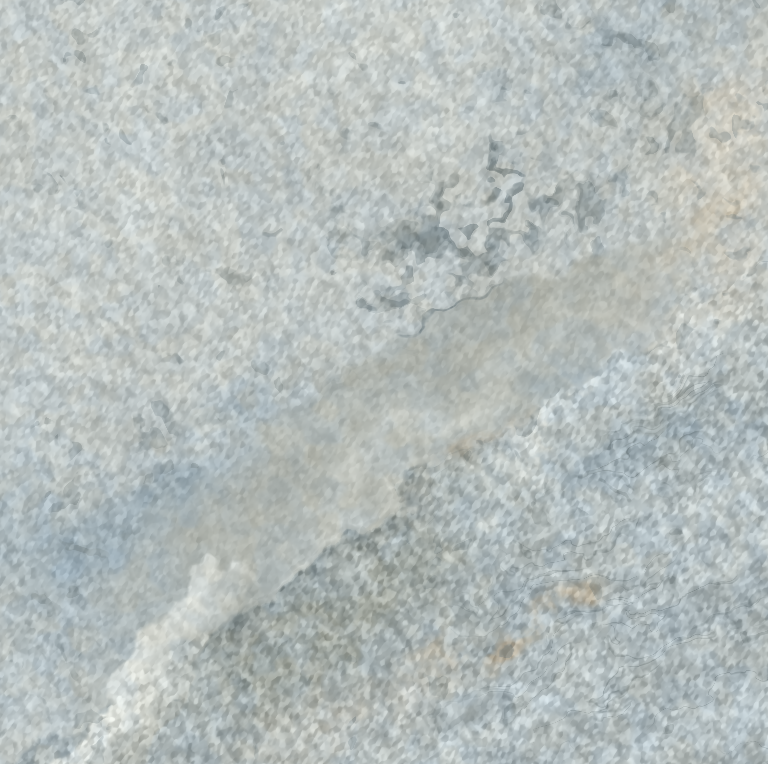
A Shadertoy shader for this texture:

```glsl
const vec3 PALE_STONE = vec3(0.750, 0.776, 0.768);
const vec3 SLAB_GREY = vec3(0.695, 0.717, 0.698);
const vec3 COARSE_BLUE = vec3(0.705, 0.745, 0.752);
const vec3 SLATE_BLUE = vec3(0.600, 0.668, 0.705);
const vec3 OLIVE_GREY = vec3(0.605, 0.632, 0.608);
const vec3 CHALK = vec3(0.830, 0.850, 0.835);
const vec3 CREAM = vec3(0.805, 0.795, 0.750);
const vec3 OCHRE = vec3(0.740, 0.690, 0.600);
const vec3 SHADOW = vec3(0.480, 0.525, 0.530);
const float SLAB_ANGLE = 0.60;
const float VEIN_ANGLE = 0.46;
const float GRAIN_SCALE = 185.0;
const float WARP = 0.050;

float hash(vec2 p) {
    vec3 q = fract(p.xyx * vec3(0.1031, 0.1030, 0.0973));
    q += dot(q, q.yzx + 33.33);
    return fract((q.x + q.y) * q.z);
}

// Soft cellular noise, centred on zero
float cells(vec2 p) {
    vec2 base = floor(p), f = p - base;
    float sum = 0.0, weight = 0.0;
    for (int y = -1; y <= 1; y++)
    for (int x = -1; x <= 1; x++) {
        vec2 o = vec2(x, y), id = base + o;
        vec2 d = o + vec2(hash(id), hash(id + 57.0)) - f;
        float w = exp(-6.0 * dot(d, d));
        sum += w * hash(id + 113.0);
        weight += w;
    }
    return sum / weight - 0.5;
}

vec2 turn(vec2 p, float a) {
    float c = cos(a), s = sin(a);
    return vec2(c * p.x + s * p.y, c * p.y - s * p.x);
}

float layers(vec2 p) {
    float sum = 0.0, amp = 1.0;
    for (int i = 0; i < 4; i++) {
        sum += amp * cells(p);
        p = turn(p, 0.35) * 2.03 + 17.3;
        amp *= 0.55;
    }
    return sum;
}

// Soft rotated ellipse
float spot(vec2 p, vec2 centre, vec2 radii, float angle) {
    vec2 d = turn(p - centre, angle) / radii;
    return exp(-dot(d, d));
}

float segment(vec2 p, vec2 a, vec2 b) {
    vec2 d = b - a;
    return length(p - a - d * clamp(dot(p - a, d) / dot(d, d), 0.0, 1.0));
}

void mainImage(out vec4 fragColor, in vec2 fragCoord) {
    vec2 p = fragCoord / iResolution.y;

    // Noise fields
    float cloud = layers(p * 5.0 + 3.0);
    float mottle = layers(p * 19.0 + 71.0);
    vec2 w = p + WARP * vec2(layers(p * 9.0), layers(p * 9.0 + 40.0));
    float streak = layers(turn(w, SLAB_ANGLE) * vec2(4.0, 20.0));
    float vein = layers(turn(w, VEIN_ANGLE) * vec2(3.0, 19.0) + 25.0);

    // Ledges bounding the smooth slab
    float upper = w.y - (0.175 + 0.88 * w.x - 0.29 * w.x * w.x);
    float lower = w.y - (0.70 * w.x - 0.02) + 0.015 * mottle;
    float slabEnds = smoothstep(0.06, 0.25, p.x) * (1.0 - smoothstep(0.82, 0.96, p.x));
    float slab = smoothstep(-0.010, 0.010, -upper) * smoothstep(-0.006, 0.006, lower) * slabEnds;
    float below = 1.0 - smoothstep(-0.006, 0.006, lower);

    // Base rock
    vec3 col = PALE_STONE + 0.05 * cloud;
    col = mix(col, COARSE_BLUE + 0.09 * vein, below);
    col = mix(col, SLAB_GREY + 0.07 * streak, slab);

    // Blue washes
    float blue = 0.85 * spot(w, vec2(0.27, 0.40), vec2(0.18, 0.035), 0.68)
               + 0.55 * spot(w, vec2(0.04, 0.25), vec2(0.14, 0.17), 0.5)
               + 0.55 * spot(w, vec2(0.87, 0.95), vec2(0.16, 0.06), 0.5)
               + 0.50 * spot(w, vec2(0.78, 0.54), vec2(0.16, 0.025), 0.65)
               + 0.45 * spot(w, vec2(0.88, 0.44), vec2(0.22, 0.03), VEIN_ANGLE);
    col = mix(col, SLATE_BLUE, clamp(blue * (0.8 + 1.3 * cloud), 0.0, 0.85));

    // Mottled olive hollow
    float hollow = spot(w, vec2(0.43, 0.19), vec2(0.22, 0.10), 0.65) * below;
    float flake = smoothstep(-0.25, 0.20, mottle + 0.4 * cloud);
    col = mix(col, OLIVE_GREY + 0.06 * mottle, clamp(hollow * (0.55 + 0.75 * flake), 0.0, 0.95));

    // Cream, ochre and chalk deposits
    float cream = spot(w, vec2(0.96, 0.84), vec2(0.14, 0.055), 1.05)
                + 0.75 * spot(w, vec2(0.95, 0.64), vec2(0.16, 0.07), 0.75)
                + 0.60 * spot(w, vec2(0.47, 0.06), vec2(0.16, 0.04), 0.4);
    col = mix(col, CREAM, clamp(cream * (0.75 + 0.9 * mottle), 0.0, 0.9));
    float ochre = spot(w, vec2(0.66, 0.17), vec2(0.10, 0.020), VEIN_ANGLE)
                + 0.6 * spot(w, vec2(0.64, 0.42), vec2(0.08, 0.02), 0.65)
                + 0.4 * spot(w, vec2(0.94, 0.73), vec2(0.10, 0.02), 0.7);
    col = mix(col, OCHRE, clamp(ochre * (0.65 + 1.8 * mottle), 0.0, 0.8));
    float crust = spot(w, vec2(0.77, 0.46), vec2(0.15, 0.045), 0.72);
    col = mix(col, CHALK, crust * smoothstep(-0.1, 0.25, mottle) * 0.85);
    float gleam = spot(w, vec2(0.51, 0.40), vec2(0.20, 0.013), 0.65);
    col = mix(col, CHALK, 0.55 * gleam);

    // Lit rim, cast shadow and fine crack along the ledges
    float rimSpan = smoothstep(0.27, 0.33, p.x) * (1.0 - smoothstep(0.46, 0.64, p.x));
    col = mix(col, CHALK, 0.60 * rimSpan * exp(-abs(lower - 0.012) / 0.010) * step(0.0, lower));
    col = mix(col, SHADOW, 0.45 * rimSpan * exp(-abs(lower + 0.008) / 0.010) * below);
    float crackSpan = smoothstep(0.40, 0.48, p.x) * (1.0 - smoothstep(0.62, 0.68, p.x));
    float crack = 1.0 - smoothstep(0.0008, 0.0045, abs(upper));
    col = mix(col, SHADOW, 0.75 * crack * crackSpan * smoothstep(-0.25, 0.15, mottle));

    // Dark veins in the coarse rock
    float veinLine = 1.0 - smoothstep(0.0, 0.05, abs(vein + 0.12));
    float veinArea = below * smoothstep(0.45, 0.75, p.x) * smoothstep(-0.2, 0.3, cloud);
    col = mix(col, SHADOW, 0.42 * veinLine * veinArea);

    // Pale broken tongue
    float tongue = segment(w + 0.012 * mottle, vec2(0.12, -0.03), vec2(0.275, 0.235)) - 0.043;
    float tongueShade = spot(w, vec2(0.30, 0.18), vec2(0.07, 0.025), 1.0);
    col = mix(col, SHADOW, 0.5 * tongueShade);
    vec3 tongueColour = mix(CHALK, SLAB_GREY, smoothstep(-0.01, 0.06, w.x * 0.85 - w.y * 0.53 - 0.10));
    col = mix(col, tongueColour + 0.05 * streak, 0.9 * (1.0 - smoothstep(-0.004, 0.004, tongue)));

    // Clustered pits and rare specks
    float pitArea = spot(w, vec2(0.64, 0.74), vec2(0.21, 0.075), 0.80);
    float pitNoise = cells(w * 62.0) + 0.5 * mottle;
    float pits = smoothstep(0.10, 0.26, pitNoise) * pitArea;
    float specks = smoothstep(0.40, 0.52, pitNoise) * (1.0 - slab);
    col = mix(col, SHADOW, clamp(0.68 * pits + 0.35 * specks, 0.0, 0.8));

    // Mineral grain with a slight warm and cool tint
    float fine = cells(turn(p, 1.0) * GRAIN_SCALE * vec2(0.75, 1.2));
    float medium = cells(turn(p, 2.2) * GRAIN_SCALE * vec2(0.35, 0.6));
    float strength = mix(mix(0.20, 0.27, below), 0.12, slab);
    col += strength * (0.65 * fine + 0.45 * medium);
    col += cells(p * 45.0 + 9.0) * vec3(0.035, 0.012, -0.020);

    fragColor = vec4(clamp(col, 0.0, 1.0), 1.0);
}
```
